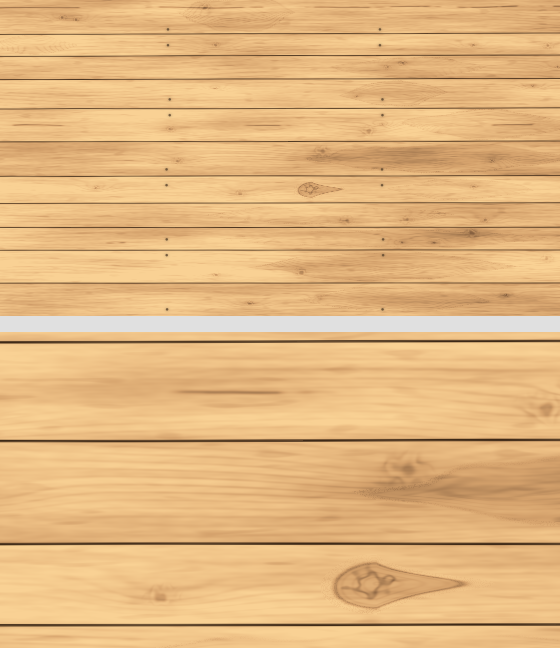
Top, the full canvas; bottom, a detail of the centre.
Reproduce this texture procedurally as a Shadertoy shader.

```glsl
// Eleven horizontal pine boards with dark seams, paired nail heads and knots.
// Each board warps its own ring field with gradient noise, a pointed heartwood
// flame and hashed knots; a tone value is then mapped to a wood colour ramp.

#define SEAM_HALF_WIDTH 0.0013
#define SEAM_TILT 0.0028
#define RING_FREQ 105.0
#define RING_DEPTH 0.15
#define FIBRE_DEPTH 0.24
#define STAIN_DEPTH 0.65
#define FLAME_DEPTH 0.27
#define KNOTS 3
#define NAIL_RADIUS 0.0038
#define NAIL_PITCH 0.2215
#define NAIL_GAP 0.025
#define NAIL_COLUMNS vec2(0.533, 1.207)

const vec3 PALE  = vec3(0.975, 0.82, 0.58);
const vec3 TAN   = vec3(0.93, 0.75, 0.52);
const vec3 HONEY = vec3(0.83, 0.63, 0.42);
const vec3 BROWN = vec3(0.53, 0.38, 0.25);
const vec3 GAP   = vec3(0.24, 0.16, 0.09);
const vec3 NAIL  = vec3(0.38, 0.29, 0.19);

// Per board, bottom to top: upper edge, base tone, flame centre, flame half length
const vec4 BOARDS[11] = vec4[11](
    vec4(0.104, 0.36, 1.25, 0.30), vec4(0.208, 0.10, 1.20, 0.45), vec4(0.280, 0.24, 1.23, 0.53),
    vec4(0.3565, 0.20, 1.03, 0.40), vec4(0.442, 0.06, 1.45, 0.23), vec4(0.551, 0.44, 1.40, 0.45),
    vec4(0.655, 0.18, 1.55, 0.28), vec4(0.748, 0.20, 1.25, 0.18), vec4(0.822, 0.32, 1.30, 0.25),
    vec4(0.891, 0.16, 0.10, 0.15), vec4(1.02, 0.36, 0.75, 0.20));

float hash(vec2 p) {
    vec3 q = fract(p.xyx * 0.1031);
    q += dot(q, q.yzx + 33.33);
    return fract((q.x + q.y) * q.z);
}

float gradientDot(vec2 cell, vec2 offset) {
    float a = 6.2832 * hash(cell);
    return dot(vec2(cos(a), sin(a)), offset);
}

float noise(vec2 p) {
    vec2 i = floor(p), f = p - i;
    vec2 u = f * f * f * (f * (f * 6.0 - 15.0) + 10.0);
    vec2 e = vec2(1.0, 0.0);
    return mix(mix(gradientDot(i, f), gradientDot(i + e, f - e), u.x),
               mix(gradientDot(i + e.yx, f - e.yx), gradientDot(i + 1.0, f - 1.0), u.x), u.y);
}

float cover(float d, float halfWidth) {
    float soft = 0.7 / iResolution.y;
    return 1.0 - smoothstep(halfWidth - soft, halfWidth + soft, d);
}

float bump(float x, float width) { return exp(-x * x / (width * width)); }

vec3 woodRamp(float t) {
    vec3 c = mix(PALE, TAN, clamp(t / 0.32, 0.0, 1.0));
    c = mix(c, HONEY, clamp((t - 0.32) / 0.45, 0.0, 1.0));
    return mix(c, BROWN, clamp((t - 0.77) / 0.8, 0.0, 1.0));
}

void mainImage(out vec4 fragColor, in vec2 fragCoord) {
    vec2 p = fragCoord / iResolution.y;
    vec2 nailPos = p;
    p.y -= SEAM_TILT * p.x * p.y + 0.0012 * noise(vec2(p.x * 2.0, p.y * 9.0));

    // Find the board and the nearest seam
    int board = 0;
    float lo = 0.0, seam = 1.0;
    for (int i = 0; i < 10; i++) {
        float edge = BOARDS[i].x;
        seam = min(seam, abs(p.y - edge));
        if (p.y > edge) { lo = edge; board = i + 1; }
    }
    vec4 wood = BOARDS[board];
    float id = float(board), height = wood.x - lo;
    vec2 shift = vec2(17.3, 9.7) * id;
    float wobble = noise(p * vec2(9.0, 28.0) + shift);

    // Ring field and pointed heartwood flame
    vec2 e = (p - vec2(wood.z, lo + 0.5 * height)) / vec2(wood.w, 0.4 * height);
    float flame = 1.0 - e.x * e.x - abs(e.y + 0.3 * wobble) + 0.3 * noise(p * vec2(4.0, 15.0));
    float heart = smoothstep(0.0, 0.08, flame);
    float flameDepth = FLAME_DEPTH * mix(0.55, 1.0, hash(vec2(id, 53.0)));
    float rings = p.y * RING_FREQ + 2.8 * noise(p * vec2(1.6, 9.0) + shift);
    rings = mix(rings, flame * 7.0 + 0.5 * wobble, heart);
    float tone = wood.y + flameDepth * (heart * (0.65 + 0.35 * flame) + 0.6 * bump(flame - 0.04, 0.05));

    // Scattered knots bend the rings and darken the wood
    for (int k = 0; k < KNOTS; k++) {
        vec2 seed = vec2(id * 7.0 + 1.0, float(k) * 5.0 + 3.0);
        vec2 centre = vec2(1.78 * pow(hash(seed), 0.6), lo + height * mix(0.25, 0.75, hash(seed + 71.0)));
        float size = hash(seed + 137.0);
        vec2 d = (p - centre) / mix(0.003, 0.011, size * size);
        float rough = noise(d * 0.7 + seed);
        float r = length(d * vec2(0.6, 1.0)) + 1.1 * rough;
        float halo = bump(length(d * vec2(0.3, 0.8)) + 0.5 * rough, 2.2);
        rings += 2.5 * bump(length(d * vec2(0.25, 0.8)), 3.0);
        tone += 0.55 * bump(r, 0.6) + 0.3 * max(0.4 + 1.6 * rough, 0.0) * bump(r - 1.5, 0.3) + 0.22 * halo;
    }

    // One large teardrop knot with a tail
    vec2 t = (p - vec2(0.988, 0.40)) / vec2(0.043, 0.025);
    float tail = max(t.x, 0.0);
    float drop = length(vec2(t.x > 0.0 ? t.x * 0.45 : t.x, t.y * (1.0 + 0.9 * tail))) + 0.25 * wobble;
    float core = length(t + vec2(0.1, 0.0)) + 0.7 * noise(t * 2.5);
    rings = mix(rings, drop * 4.0, 1.0 - smoothstep(0.9, 1.3, drop));
    tone += 0.38 * (1.0 - smoothstep(0.92, 1.02, drop)) + 0.5 * bump(drop - 0.97, 0.07) + 0.5 * bump(core - 0.35, 0.12);

    // Growth lines, fibres, sparse dashes and broad stains
    float lines = pow(0.5 + 0.5 * sin(6.2832 * rings), 3.0);
    tone += RING_DEPTH * lines * (0.7 + 1.6 * noise(p * vec2(2.5, 24.0) + shift));
    tone += FIBRE_DEPTH * (noise(p * vec2(7.0, 130.0) + shift) + 0.5 * noise(p * vec2(40.0, 280.0)));
    tone += 0.2 * smoothstep(0.25, 0.5, noise(p * vec2(16.0, 110.0) + shift.yx));
    tone += STAIN_DEPTH * (noise(p * vec2(1.6, 15.0) + shift.yx) + 0.5 * noise(p * vec2(3.5, 42.0) + shift));
    tone += 0.18 * smoothstep(0.6, 1.75, p.x) - 0.03;

    // Broken hairline cracks on every fourth board, longest on the top one
    float crackY = lo + height * mix(0.25, 0.65, id / 10.0) + 0.006 * noise(vec2(p.x * 5.0, id));
    float onset = mix(0.22, -0.12, smoothstep(6.0, 10.0, id)) + 0.25 * noise(vec2(p.x * 25.0, id));
    float crack = board % 4 == 2 ? smoothstep(onset, onset + 0.12, noise(vec2(p.x * 4.0, id * 3.7))) : 0.0;
    tone += 0.75 * crack * bump(p.y - crackY, 0.0022);
    vec3 colour = woodRamp(tone + 0.22 * exp(-seam * 220.0));

    // Seams, then nails mirrored about each pair's centre line
    float seamDepth = clamp(0.86 + 0.45 * noise(vec2(p.x * 6.0, id)), 0.0, 1.0);
    colour = mix(colour, GAP, seamDepth * cover(seam, SEAM_HALF_WIDTH));
    float row = round((nailPos.y + 0.004) / NAIL_PITCH);
    float nailY = abs(nailPos.y + 0.004 - row * NAIL_PITCH) - NAIL_GAP;
    for (int c = 0; c < 2; c++) {
        float jitter = 0.012 * (hash(vec2(row + 2.0, float(c) + 5.0)) - 0.5);
        float d = length(vec2(nailPos.x - NAIL_COLUMNS[c] - jitter, nailY));
        colour *= 1.0 - 0.12 * bump(d, 0.007);
        colour = mix(colour, NAIL, 0.85 * cover(d, NAIL_RADIUS));
    }
    fragColor = vec4(colour, 1.0);
}
```
